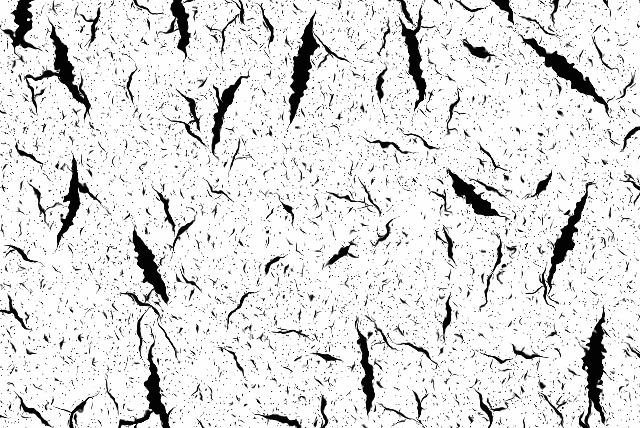
Write a Shadertoy shader that draws this texture.

```glsl
// Dry cracked ground: jagged black fissures, flecks and dust on white.

#define PAPER vec3(0.995)
#define INK vec3(0.01)
#define LEAN -0.25          // mean tilt of the cracks from vertical, radians
#define FISSURE_SIZE 0.30   // cell sizes, as shares of the canvas height
#define CRACK_SIZE 0.12
#define FLECK_SIZE 0.04
#define CHIP_SIZE 0.016
#define DUST_SIZE 0.0075
#define FISSURE_WIDTH 0.066 // half widths, as shares of the cell
#define CRACK_WIDTH 0.05
#define DUST_DENSITY 0.20
#define JAGGEDNESS 1.0

vec4 hash4(vec2 p) {
    vec4 q = fract(p.xyxy * vec4(0.1031, 0.1030, 0.0973, 0.1099));
    q += dot(q, q.wzxy + 33.33);
    return fract((q.xxyz + q.yzzw) * q.zywx);
}

vec2 gradientAt(vec2 cell) {
    return hash4(cell + 71.0).xy * 2.0 - 1.0;
}

float gradientNoise(vec2 p) {
    vec2 i = floor(p), f = p - i;
    vec2 u = f * f * f * (f * (f * 6.0 - 15.0) + 10.0);
    vec2 e = vec2(1.0, 0.0);
    float low = mix(dot(gradientAt(i), f),
                    dot(gradientAt(i + e.xy), f - e.xy), u.x);
    float high = mix(dot(gradientAt(i + e.yx), f - e.yx),
                     dot(gradientAt(i + e.xx), f - e.xx), u.x);
    return mix(low, high, u.y);
}

vec2 noise2(vec2 p) {
    return vec2(gradientNoise(p), gradientNoise(p + vec2(37.3, 91.7)));
}

mat2 rotation(float a) {
    float c = cos(a), s = sin(a);
    return mat2(c, s, -s, c);
}

// Distance to an upright sliver that tapers at both ends
float sliver(vec2 p, float halfLength, float halfWidth) {
    float t = min(abs(p.y) / halfLength, 1.0);
    float taper = pow(1.0 - t * t, 1.4);
    float beyond = max(abs(p.y) - halfLength, 0.0);
    return length(vec2(p.x, beyond)) - halfWidth * taper;
}

// One bent, sometimes forked crack per occupied cell
float cracks(vec2 p, float size, float halfLength, float halfWidth,
             float density, float spread, float seed) {
    p = p / size + seed;
    vec2 home = floor(p);
    float d = 1.0;
    for (int y = -1; y <= 1; y++)
    for (int x = -1; x <= 1; x++) {
        vec2 cell = home + vec2(x, y);
        vec4 place = hash4(cell);
        vec4 shape = hash4(cell + 213.0);
        if (place.w > density) continue;

        vec2 q = p - cell - 0.5 - 0.75 * (place.xy - 0.5);
        q = rotation(LEAN + spread * (place.z - 0.5)) * q;
        float len = halfLength * mix(0.6, 1.1, shape.x);
        float wide = halfWidth * mix(0.5, 1.1, shape.y);
        q.x += (shape.z - 0.5) * 0.6 * min(q.y * q.y / len, len);
        d = min(d, sliver(q, len, wide));

        // Side branch
        if (shape.w < 0.4) {
            float side = shape.z < 0.5 ? -1.0 : 1.0;
            vec2 b = q - vec2(0.0, len * (shape.y - 0.5) * 0.6);
            b = rotation(side * mix(0.7, 1.9, shape.x)) * b;
            d = min(d, sliver(b - vec2(0.0, 0.36 * len), 0.42 * len, 0.5 * wide));
        }
    }
    return d * size;
}

void mainImage(out vec4 fragColor, in vec2 fragCoord) {
    float pixel = 1.0 / iResolution.y;
    vec2 p = fragCoord * pixel;

    // Warp the plane for kinks, and roughen the edges
    vec2 kink = 0.020 * noise2(p * 22.0 + 5.0)
              + 0.010 * noise2(p * 41.0 + 19.0)
              + 0.003 * noise2(p * 110.0 + 43.0);
    vec2 w = p + JAGGEDNESS * kink;
    float rough = 1.0 + 0.9 * gradientNoise(p * 75.0 + 11.0);
    float patches = 1.0 + 1.1 * gradientNoise(p * 5.0 + 3.0);

    // Layers from wide fissures down to dust
    float d = cracks(w, FISSURE_SIZE, 0.50, FISSURE_WIDTH * rough, 0.90, 1.5, 17.0);
    d = min(d, cracks(w, CRACK_SIZE, 0.55, CRACK_WIDTH * rough, 0.70, 2.3, 53.0));
    d = min(d, cracks(w, FLECK_SIZE, 0.35, 0.06 * rough, 0.70, 1.8, 101.0));
    d = min(d, cracks(w, CHIP_SIZE, 0.30, 0.10, 0.40 * patches, 1.8, 151.0));
    d = min(d, cracks(p, DUST_SIZE, 0.25, 0.20, DUST_DENSITY * patches, 2.2, 307.0));

    float ink = 1.0 - smoothstep(-0.6 * pixel, 0.6 * pixel, d + 0.0003);
    fragColor = vec4(mix(PAPER, INK, ink), 1.0);
}
```
